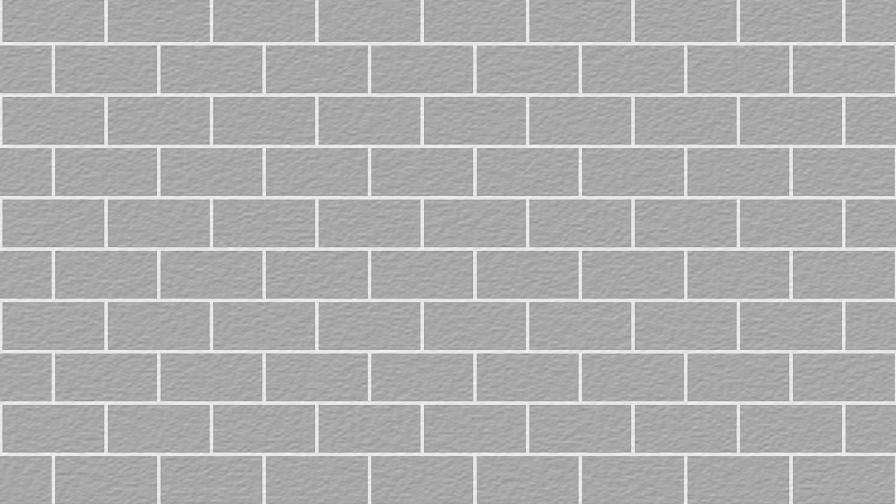
Give the GLSL for this texture, as a Shadertoy shader.

```glsl
// Layout, in units of the canvas height
const vec2 BRICK_PITCH = vec2(0.2091, 0.10185);
const vec2 WALL_ORIGIN = vec2(0.0014, 0.0984);
const float JOINT_WIDTH = 0.0072;
const float JOINT_WOBBLE = 0.0008;
const float EDGE_SHADE_WIDTH = 0.0035;

// Surface
const vec2 GRAIN_SIZE = vec2(0.0095, 0.0058);
const vec2 LIGHT_STEP = vec2(-0.15, 0.5);
const float BRICK_RELIEF = 0.14;
const float JOINT_RELIEF = 0.09;
const float EDGE_SHADE = 0.045;
const vec3 BRICK_COLOR = vec3(0.657);
const vec3 JOINT_COLOR = vec3(0.91);

float hash(vec2 cell) {
    uvec2 q = uvec2(ivec2(cell)) * uvec2(1597u, 3571u);
    uint n = (q.x ^ q.y) * 7919u;
    n = (n ^ (n >> 15)) * 73571u;
    n = (n ^ (n >> 13)) * 91193u;
    return float((n ^ (n >> 16)) & 65535u) / 65535.0;
}

float valueNoise(vec2 p) {
    vec2 cell = floor(p);
    vec2 t = fract(p);
    t = t * t * (3.0 - 2.0 * t);
    float low = mix(hash(cell), hash(cell + vec2(1, 0)), t.x);
    float high = mix(hash(cell + vec2(0, 1)), hash(cell + vec2(1, 1)), t.x);
    return mix(low, high, t.y);
}

float plasterHeight(vec2 p) {
    return 0.7 * valueNoise(p) + 0.3 * valueNoise(p * 1.7 + 37.0);
}

// Distance to the nearest joint centre line in a running bond
float jointDistance(vec2 p) {
    vec2 grid = (p - WALL_ORIGIN) / BRICK_PITCH;
    grid.x += 0.5 * mod(floor(grid.y), 2.0);
    vec2 toJoint = (0.5 - abs(fract(grid) - 0.5)) * BRICK_PITCH;
    return min(toJoint.x, toJoint.y);
}

void mainImage(out vec4 fragColor, in vec2 fragCoord) {
    vec2 p = fragCoord / iResolution.y;
    float pixel = 1.0 / iResolution.y;

    // Plaster relief lit from above
    vec2 grain = p / GRAIN_SIZE;
    float height = plasterHeight(grain);
    float relief = height - plasterHeight(grain + LIGHT_STEP);

    // Joint mask with slightly rough edges
    float edge = jointDistance(p) - 0.5 * JOINT_WIDTH;
    edge += JOINT_WOBBLE * (height - 0.5);
    float joint = 1.0 - smoothstep(-0.6 * pixel, 0.6 * pixel, edge);

    // Bricks darken slightly next to the joints
    float shade = EDGE_SHADE * (1.0 - smoothstep(0.0, EDGE_SHADE_WIDTH, edge));
    vec3 brick = BRICK_COLOR + BRICK_RELIEF * relief - shade;
    vec3 mortar = JOINT_COLOR + JOINT_RELIEF * relief;

    fragColor = vec4(mix(brick, mortar, joint), 1.0);
}
```
